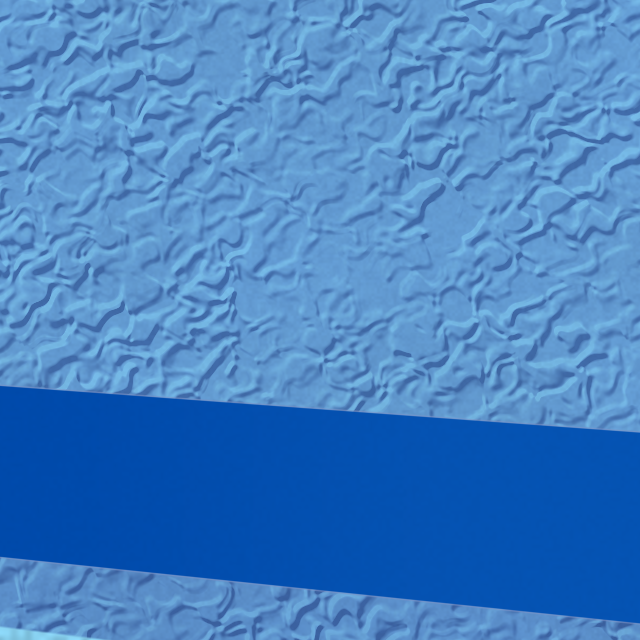
Write a WebGL 2 fragment shader that draws this texture.

```glsl
#version 300 es
precision highp float;

uniform vec2 u_resolution;
out vec4 fragColor;

// Wall palette
const vec3 WALL_BASE = vec3(0.385, 0.605, 0.82);
const vec3 WALL_LIGHT = vec3(0.455, 0.715, 0.89);
const vec3 WALL_SHADOW = vec3(0.25, 0.415, 0.655);
const vec3 LOWER_TINT = vec3(0.92, 0.92, 0.96);

// Painted band palette
const vec3 BAND_LEFT = vec3(0.0, 0.29, 0.67);
const vec3 BAND_RIGHT = vec3(0.02, 0.325, 0.70);
const vec3 RIM_COLOR = vec3(0.48, 0.57, 0.78);
const vec3 CORNER_COLOR = vec3(0.52, 0.80, 0.92);

// Edge heights at the left and right sides
const vec2 BAND_TOP = vec2(0.397, 0.324);
const vec2 BAND_BOTTOM = vec2(0.130, 0.026);
const vec2 CORNER_TOP = vec2(0.021, -0.105);

// Plaster relief
const vec2 RELIEF_SCALE = vec2(31.0, 47.0);
const vec2 RIDGE_AXIS = vec2(0.84, 0.54);
const vec2 LIGHT_STEP = vec2(0.0022, -0.0033);
const float RELIEF_WARP = 1.5;
const float GRAIN_SCALE = 230.0;
const float GRAIN_AMOUNT = 0.045;
const float RIM_WIDTH = 0.0022;

float hash(vec2 cell) {
    vec3 p = fract(cell.xyx * vec3(0.1031, 0.1030, 0.0973));
    p += dot(p, p.yzx + 33.33);
    return fract((p.x + p.y) * p.z);
}

float noise(vec2 p) {
    vec2 cell = floor(p);
    vec2 f = fract(p);
    f = f * f * (3.0 - 2.0 * f);
    float low = mix(hash(cell), hash(cell + vec2(1.0, 0.0)), f.x);
    float high = mix(hash(cell + vec2(0.0, 1.0)), hash(cell + 1.0), f.x);
    return mix(low, high, f.y);
}

// Height of the plaster: warped plateaus stretched along the ridge axis
float plasterHeight(vec2 p) {
    vec2 across = vec2(-RIDGE_AXIS.y, RIDGE_AXIS.x);
    vec2 q = vec2(dot(p, RIDGE_AXIS), dot(p, across)) * RELIEF_SCALE + 40.0;
    vec2 warp = vec2(noise(p * 36.0 + 7.3), noise(p * 36.0 + 61.7)) - 0.5;
    q += RELIEF_WARP * warp;
    float n = 0.62 * noise(q) + 0.38 * noise(q * 2.1 + 13.0);
    return smoothstep(0.36, 0.70, n);
}

vec3 plaster(vec2 p) {
    // Slope toward the upper left catches the light
    float slope = plasterHeight(p + LIGHT_STEP) - plasterHeight(p - LIGHT_STEP);
    float roughness = mix(0.55, 1.25, smoothstep(0.2, 0.7, noise(p * 9.0 + 3.0)));
    float shade = slope * roughness * 1.7;
    shade += (noise(p * 110.0) - 0.5) * 0.22;
    vec3 color = mix(WALL_BASE, WALL_LIGHT, clamp(shade, 0.0, 1.0));
    color = mix(color, WALL_SHADOW, clamp(-shade, 0.0, 1.0));
    float grain = noise(p * GRAIN_SCALE) - 0.5;
    float patches = noise(p * 5.0 + 21.0) - 0.5;
    return color * (1.0 + GRAIN_AMOUNT * grain + 0.035 * patches);
}

// Coverage below a straight sloping edge
float below(vec2 uv, vec2 edge, float blur) {
    return smoothstep(-blur, blur, mix(edge.x, edge.y, uv.x) - uv.y);
}

void main() {
    vec2 uv = gl_FragCoord.xy / u_resolution;
    float blur = max(0.0012, 0.8 / u_resolution.y);

    // Plaster wall, darker under the band
    vec3 color = plaster(uv);
    float underBand = below(uv, BAND_BOTTOM, blur);
    color *= mix(vec3(1.0), LOWER_TINT, underBand);

    // Thin pale rims along both band edges
    float rimTop = below(uv, BAND_TOP + RIM_WIDTH, blur);
    float rimBottom = below(uv, BAND_BOTTOM - RIM_WIDTH, blur);
    color = mix(color, RIM_COLOR, 0.6 * rimTop * (1.0 - rimBottom));

    // Smooth painted band
    float band = below(uv, BAND_TOP, blur) * (1.0 - underBand);
    vec3 paint = mix(BAND_LEFT, BAND_RIGHT, smoothstep(0.0, 0.8, uv.x));
    paint *= 1.0 + 0.02 * (noise(uv * 150.0) - 0.5);
    color = mix(color, paint, band);

    // Bright sliver in the lower left corner
    float corner = below(uv, CORNER_TOP, 2.0 * blur);
    vec3 sliver = CORNER_COLOR * (0.92 + 0.16 * noise(uv * 90.0));
    color = mix(color, sliver, corner);

    fragColor = vec4(color, 1.0);
}
```
